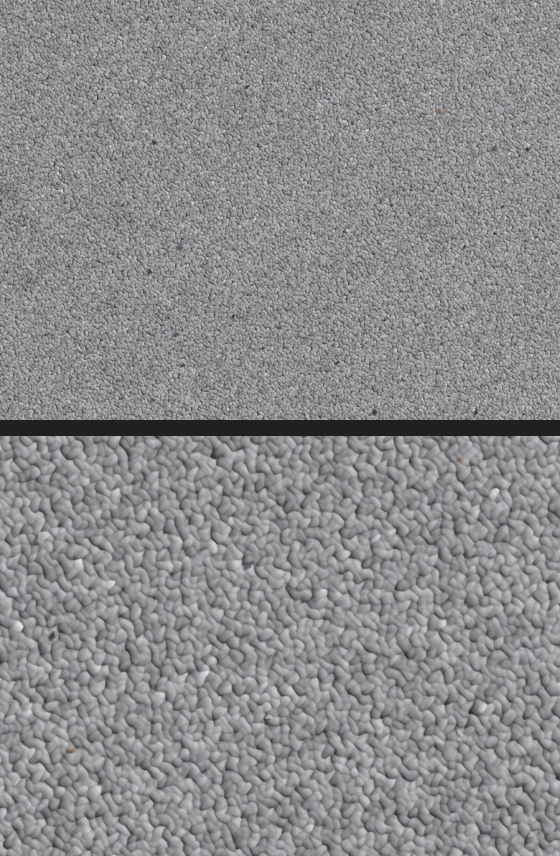
Top: the whole. Bottom: its middle third, enlarged.
This texture is drawn by a Shadertoy shader. Its source:

```glsl
// Fine grey asphalt: soft sunlit grains in relief with sparse chips, pits and faint stains.

const vec3  BASE_GREY    = vec3(0.587, 0.586, 0.593);
const vec3  PALE_CHIP    = vec3(0.78, 0.78, 0.77);
const vec3  DARK_CHIP    = vec3(0.26, 0.27, 0.30);
const vec3  TAN_CHIP     = vec3(0.66, 0.56, 0.49);
const vec3  SLATE_CHIP   = vec3(0.40, 0.42, 0.46);
const vec2  LIGHT_DIR    = vec2(0.80, 0.60);
const float GRAIN_ROWS   = 165.0;  // grains per canvas height
const float GRAIN_BLEND  = 9.0;    // higher gives crisper grain borders
const float GRAIN_TONE   = 0.175;  // brightness spread between grains
const float GRAIN_RELIEF = 0.27;   // lit side against shaded side
const float GRAIN_SIZES  = 0.16;   // unevenness of grain sizes
const float GAP_DEPTH    = 0.11;   // darkness of the hollows
const float GLINT        = 0.13;
const float PIT          = 0.11;
const float CHIP_ROWS    = 13.0;
const float CHIP_CHANCE  = 0.32;
const int   STAIN_COUNT  = 14;
const int   AA           = 2;      // samples per pixel side

vec3 hash3(vec2 p) {
    vec3 q = fract(p.xyx * vec3(0.1031, 0.1030, 0.0973));
    q += dot(q, q.yxz + 33.33);
    return fract((q.xxy + q.yzz) * q.zyx);
}

// Smooth cellular relief: weights melt neighbouring grains into each other
vec3 grains(vec2 uv) {
    vec2 p = uv * GRAIN_ROWS;
    p += 0.22 * sin(p.yx * vec2(1.9, 2.3) + 1.7 * sin(p * 0.37));
    vec2 cell = floor(p);
    float weightSum = 0.0;
    float tone = 0.0;
    float warmth = 0.0;
    vec2 slope = vec2(0.0);
    for (int y = -1; y <= 1; y++)
    for (int x = -1; x <= 1; x++) {
        vec2 id = cell + vec2(x, y);
        vec3 place = hash3(id + 17.0);
        vec3 look = hash3(id + 231.0);
        vec2 offset = p - id - place.xy;
        float d = dot(offset, offset) + GRAIN_SIZES * (place.z - 0.5);
        float weight = exp(-GRAIN_BLEND * d);
        weightSum += weight;
        slope += weight * offset;
        warmth += weight * (look.z - 0.5);
        tone += weight * (GRAIN_TONE * (look.x - 0.5)
              + GLINT * smoothstep(0.95, 1.0, look.y)
              - PIT * smoothstep(0.04, 0.0, look.y));
    }
    float hollow = smoothstep(0.10, 0.46, -log(weightSum) / GRAIN_BLEND);
    float light = (tone + GRAIN_RELIEF * dot(slope, LIGHT_DIR)) / weightSum;
    vec3 tint = vec3(1.0, 0.1, -1.0) * 0.014 * warmth / weightSum;
    return BASE_GREY + light - GAP_DEPTH * hollow + tint;
}

// Broad, weak unevenness from layered sines
float mottling(vec2 uv) {
    float sum = 0.0;
    float amplitude = 0.006;
    vec2 p = uv * 5.0;
    for (int i = 0; i < 4; i++) {
        sum += amplitude * sin(p.x + 1.7 * sin(p.y)) * cos(p.y + 1.3 * sin(p.x));
        p = mat2(1.5, 1.1, -1.1, 1.5) * p + 2.3;
        amplitude *= 0.75;
    }
    return sum;
}

// Soft round dark spots
float stains(vec2 uv, float aspect) {
    float sum = 0.0;
    for (int i = 0; i < STAIN_COUNT; i++) {
        vec3 rnd = hash3(vec2(float(i) * 7.0 + 3.0, 91.0));
        float radius = mix(0.014, 0.045, rnd.z * rnd.z);
        vec2 q = (uv - rnd.xy * vec2(aspect, 1.0)) / radius;
        sum += mix(0.055, 0.025, rnd.z) * exp(-dot(q, q));
    }
    return sum;
}

// Scattered stone chips, each with a short shadow
vec3 addChips(vec3 color, vec2 uv, float pixel) {
    vec2 id = floor(uv * CHIP_ROWS);
    vec3 place = hash3(id + 401.0);
    vec3 kind = hash3(id + 757.0);
    if (place.z > CHIP_CHANCE) return color;
    vec2 q = uv - (id + 0.2 + 0.6 * place.xy) / CHIP_ROWS;
    float size = mix(0.0022, 0.0068, kind.y * kind.y);
    float angle = 6.2832 * kind.z;
    mat2 turn = mat2(cos(angle), sin(angle), -sin(angle), cos(angle));
    vec2 stretch = vec2(1.0, mix(1.3, 2.0, kind.z));
    float ragged = 1.0 + 0.2 * sin(3.0 * atan(q.y, q.x) + 9.0 * kind.y);
    float body = length(turn * q * stretch) - size * ragged;
    float shade = length(turn * (q + LIGHT_DIR * size * 0.7) * stretch) - size;
    vec3 chip = kind.x < 0.42 ? PALE_CHIP : kind.x < 0.72 ? DARK_CHIP
              : kind.x < 0.82 ? TAN_CHIP : SLATE_CHIP;
    color *= 1.0 - 0.35 * smoothstep(pixel, -pixel, shade);
    return mix(color, chip + 0.4 * (color - BASE_GREY), 0.85 * smoothstep(pixel, -pixel, body));
}

void mainImage(out vec4 fragColor, in vec2 fragCoord) {
    float pixel = 1.0 / iResolution.y;
    float aspect = iResolution.x * pixel;
    vec3 total = vec3(0.0);
    for (int y = 0; y < AA; y++)
    for (int x = 0; x < AA; x++) {
        vec2 jitter = (vec2(x, y) + 0.5) / float(AA) - 0.5;
        vec2 uv = (fragCoord + jitter) * pixel;
        total += addChips(grains(uv), uv, max(pixel, 0.0014));
    }
    vec2 uv = fragCoord * pixel;
    vec3 color = total / float(AA * AA) + mottling(uv) - stains(uv, aspect);
    color += 0.012 * (uv.x / aspect - 0.5);
    fragColor = vec4(clamp(color, 0.0, 1.0), 1.0);
}
```
